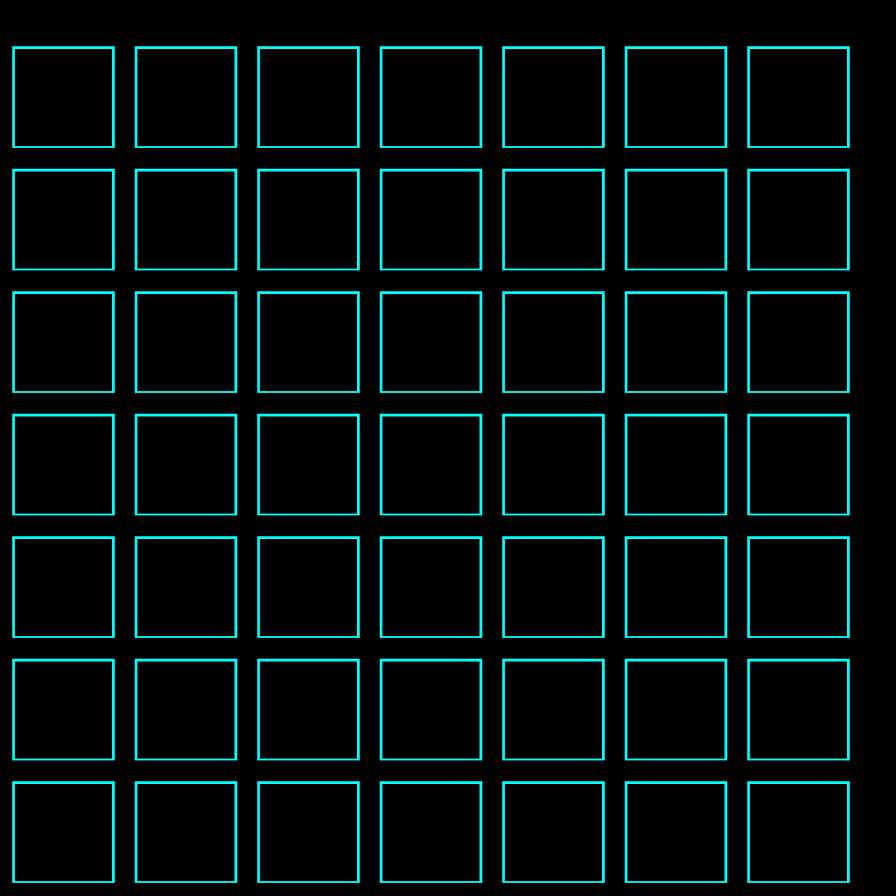
Write a Shadertoy shader that draws this pattern.

```glsl
// Draws a seven by seven grid of thin cyan square outlines on black.

#define COUNT 7.0
#define UNIT (1.0 / 512.0)
#define PITCH (70.0 * UNIT)
#define OUTER_MIN (vec2(7.0, 7.49) * UNIT)
#define OUTER_MAX (vec2(65.58, 65.58) * UNIT)
#define INNER_MIN (vec2(8.51, 8.51) * UNIT)
#define INNER_MAX (vec2(64.0, 64.0) * UNIT)
#define LINE_COLOR vec3(0.0, 1.0, 1.0)
#define BACKGROUND vec3(0.0)

// Fraction of a square pixel footprint that lies inside a rectangle.
float boxCoverage(vec2 p, vec2 lo, vec2 hi, float pixel) {
    vec2 overlap = min(p + 0.5 * pixel, hi) - max(p - 0.5 * pixel, lo);
    overlap = clamp(overlap / pixel, 0.0, 1.0);
    return overlap.x * overlap.y;
}

void mainImage(out vec4 fragColor, in vec2 fragCoord) {
    float pixel = 1.0 / iResolution.y;
    vec2 p = fragCoord * pixel;

    // Repeat the cell, leaving the right and top margins empty.
    vec2 cell = clamp(floor(p / PITCH), 0.0, COUNT - 1.0);
    vec2 local = p - cell * PITCH;

    // Outline: the outer rectangle minus the inner one.
    float outline = boxCoverage(local, OUTER_MIN, OUTER_MAX, pixel)
                  - boxCoverage(local, INNER_MIN, INNER_MAX, pixel);

    fragColor = vec4(mix(BACKGROUND, LINE_COLOR, outline), 1.0);
}
```
